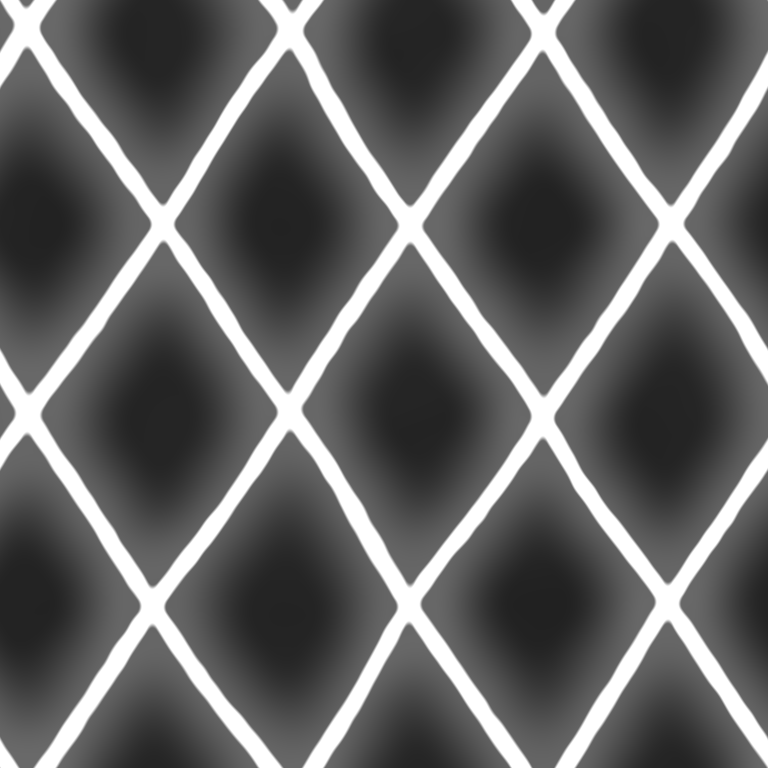
This pattern is drawn by a WebGL 2 fragment shader. Its source:

```glsl
#version 300 es
precision highp float;
// Diamond lattice: soft white lines cross over padded grey cells that darken
// towards their centres. Two diagonal coordinates give both the lines and the
// cells; wrapping noise bends the lattice, roughens edges and smudges the grey.

uniform vec2 u_resolution;
out vec4 outColor;

const vec2 REPEATS = vec2(3.0, 2.0);        // diamonds across and down
const vec2 NODE_ORIGIN = vec2(0.039, 0.958); // position of one crossing
const float LINE_HALF_WIDTH = 0.0112;
const float EDGE_SOFTNESS = 0.0022;
const float JOINT_FILLET = 0.010;
const float BEND_CELLS = 5.0;
const float BEND_AMOUNT = 0.019;
const float ROUGH_CELLS = 44.0;
const float ROUGH_AMOUNT = 0.0026;
const float CELL_ROUNDNESS = 3.0;           // 2 is an ellipse, higher is squarer
const float CELL_VARIATION = 0.07;
const float SHADE_START = 0.25;
const float SHADE_END = 1.05;
const float SMUDGE_AMOUNT = 0.022;
const float DARK_GREY = 0.14;
const float LIGHT_GREY = 0.40;
const float LINE_WHITE = 1.0;

float hash(vec2 p) {
  vec3 q = fract(vec3(p.xyx) * 0.1031);
  q += dot(q, q.yzx + 33.33);
  return fract((q.x + q.y) * q.z);
}

// Value noise centred on zero that wraps after the given whole period.
float wrapNoise(vec2 p, vec2 period, float seed) {
  vec2 cell = floor(p);
  vec2 f = p - cell;
  f = f * f * (3.0 - 2.0 * f);
  vec2 lo = mod(cell, period) + seed;
  vec2 hi = mod(cell + 1.0, period) + seed;
  float bottom = mix(hash(lo), hash(vec2(hi.x, lo.y)), f.x);
  float top = mix(hash(vec2(lo.x, hi.y)), hash(hi), f.x);
  return mix(bottom, top, f.y) - 0.5;
}

float smoothMin(float a, float b, float k) {
  float h = max(k - abs(a - b), 0.0) / k;
  return min(a, b) - 0.25 * k * h * h;
}

void main() {
  vec2 uv = gl_FragCoord.xy / u_resolution;

  // Gentle hand-drawn bending of the lattice
  vec2 bendPos = uv * BEND_CELLS;
  vec2 bend = vec2(wrapNoise(bendPos, vec2(BEND_CELLS), 11.0),
                   wrapNoise(bendPos, vec2(BEND_CELLS), 47.0));
  vec2 grid = (uv + BEND_AMOUNT * bend - NODE_ORIGIN) * REPEATS;

  // Diagonal coordinates: lines lie on their whole numbers
  vec2 diagonal = vec2(grid.x + grid.y, grid.x - grid.y);
  vec2 cellId = floor(diagonal);
  vec2 fromCentre = abs(2.0 * fract(diagonal) - 1.0);

  // Distance to the nearest line, with filleted crossings and rough edges
  vec2 lineDist = 0.5 * (1.0 - fromCentre) / length(REPEATS);
  float dist = smoothMin(lineDist.x, lineDist.y, JOINT_FILLET);
  dist += ROUGH_AMOUNT * wrapNoise(uv * ROUGH_CELLS, vec2(ROUGH_CELLS), 83.0);

  // Rounded diamond shading, slightly different in each cell
  vec2 wrappedId = mod(vec2(cellId.x + cellId.y, cellId.x - cellId.y), 2.0 * REPEATS);
  float cellScale = 1.0 + CELL_VARIATION * (hash(wrappedId + 5.0) - 0.5);
  vec2 powered = pow(fromCentre, vec2(CELL_ROUNDNESS));
  float radius = cellScale * pow(powered.x + powered.y, 1.0 / CELL_ROUNDNESS);
  float grey = mix(DARK_GREY, LIGHT_GREY, smoothstep(SHADE_START, SHADE_END, radius));

  // Faint slanted smudges and broad cloudiness
  float streak = wrapNoise(vec2(4.0 * uv.x, 18.0 * uv.y - 9.0 * uv.x), vec2(4.0, 9.0), 131.0);
  float cloud = wrapNoise(uv * 14.0, vec2(14.0), 173.0);
  grey += SMUDGE_AMOUNT * (0.6 * streak + 0.6 * cloud);

  // Lines over cells
  float soft = max(EDGE_SOFTNESS, 0.75 / min(u_resolution.x, u_resolution.y));
  float line = 1.0 - smoothstep(-soft, soft, dist - LINE_HALF_WIDTH);
  outColor = vec4(vec3(mix(grey, LINE_WHITE, line)), 1.0);
}
```
